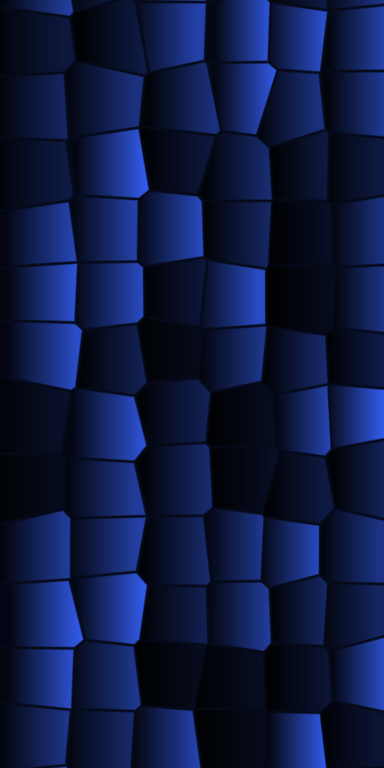
A WebGL 1 fragment shader for this background:

```glsl
precision highp float;

uniform vec2 u_resolution;

#define COLUMNS 6.0
#define JITTER 0.32
#define BOW 0.22
#define ROW_SHIFT 0.07
#define PEAK_MIN 0.09
#define PEAK_MAX 0.98
#define LEFT_LEVEL 0.08
#define SEAM_LEVEL 0.10
#define SEAM_WIDTH 0.012
#define SEAM_SOFTNESS 0.026
#define GLOW vec3(0.212, 0.385, 1.0)

// Three random values in 0..1 per cell
vec3 hash3(vec2 cell) {
  vec3 q = fract(cell.xyx * vec3(0.1031, 0.1030, 0.0973) + 0.317);
  q += dot(q, q.yxz + 33.33);
  return fract((q.xxy + q.yzz) * q.zyx);
}

// Slightly displaced centre of a cell
vec2 cellSite(vec2 cell) {
  return cell + 0.5 + JITTER * (hash3(cell).xy - 0.5);
}

bool outsideColumns(vec2 cell) {
  return cell.x < 0.0 || cell.x >= COLUMNS;
}

vec2 nearestCell(vec2 p) {
  vec2 base = floor(p);
  vec2 best = base;
  float bestDist = 1e3;
  for (int j = -1; j <= 1; j++) {
    for (int i = -1; i <= 1; i++) {
      vec2 cell = base + vec2(float(i), float(j));
      if (outsideColumns(cell)) continue;
      vec2 d = cellSite(cell) - p;
      float dist = dot(d, d);
      if (dist < bestDist) {
        bestDist = dist;
        best = cell;
      }
    }
  }
  return best;
}

// Distance from p to the closest bisector around its own cell
float seamDistance(vec2 p, vec2 own) {
  vec2 site = cellSite(own);
  float dist = 1.0;
  for (int j = -1; j <= 1; j++) {
    for (int i = -1; i <= 1; i++) {
      vec2 cell = own + vec2(float(i), float(j));
      if ((i == 0 && j == 0) || outsideColumns(cell)) continue;
      vec2 other = cellSite(cell);
      dist = min(dist, dot(0.5 * (site + other) - p, normalize(other - site)));
    }
  }
  return dist;
}

void main() {
  vec2 uv = gl_FragCoord.xy / u_resolution.x;
  vec2 p = uv * COLUMNS;
  float pixel = COLUMNS / u_resolution.x;

  // Columns bow to the right, rows sit slightly low
  p += vec2(-BOW * sin(3.14159 * uv.x), ROW_SHIFT);

  vec2 cell = nearestCell(p);

  // Each cell brightens from left to right up to its own peak
  float ramp = clamp(0.5 + p.x - cellSite(cell).x, 0.0, 1.0);
  float peak = mix(PEAK_MIN, PEAK_MAX, hash3(cell).z);
  float level = peak * mix(LEFT_LEVEL, 1.0, ramp);

  // Thin dark seams between cells
  float inside = smoothstep(SEAM_WIDTH - 0.5 * pixel,
                            SEAM_WIDTH + max(SEAM_SOFTNESS, 0.5 * pixel),
                            seamDistance(p, cell));
  level = mix(min(SEAM_LEVEL, level + 0.05), level, inside);

  gl_FragColor = vec4(GLOW * level, 1.0);
}
```
